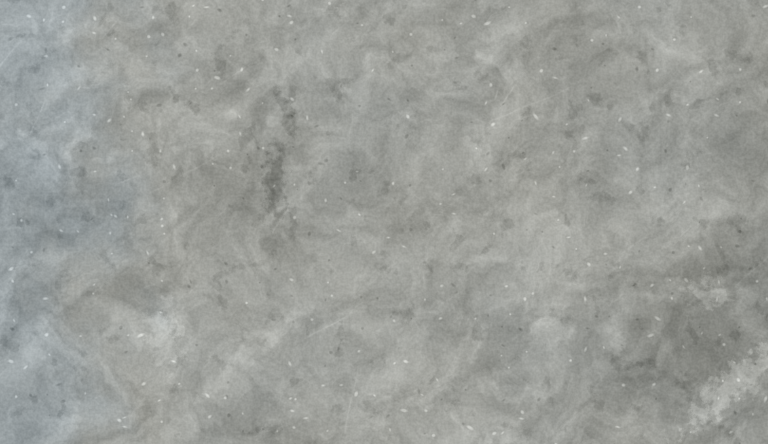
Give the GLSL for this texture, as a Shadertoy shader.

```glsl
// Worn grey concrete floor with trowel smears, pale scuffs, dark stains and scratches.

vec2 hash2(vec2 p) {
    vec3 q = fract(p.xyx * vec3(0.1031, 0.1030, 0.0973));
    q += dot(q, q.yzx + 33.33);
    return fract((q.xx + q.yz) * q.zy);
}

float cornerSlope(vec2 cell, vec2 offset) {
    float angle = 6.2832 * hash2(cell + 71.0).x;
    return dot(vec2(cos(angle), sin(angle)), offset);
}

// Gradient noise, roughly -1 to 1
float noise(vec2 p) {
    vec2 i = floor(p), f = p - i;
    vec2 u = f * f * f * (f * (f * 6.0 - 15.0) + 10.0);
    vec2 e = vec2(1.0, 0.0);
    float low = mix(cornerSlope(i, f), cornerSlope(i + e, f - e), u.x);
    float high = mix(cornerSlope(i + e.yx, f - e.yx), cornerSlope(i + 1.0, f - 1.0), u.x);
    return 1.4 * mix(low, high, u.y);
}

float fbm(vec2 p) {
    float sum = 0.0, amp = 0.5;
    for (int i = 0; i < 5; i++) {
        sum += amp * noise(p);
        p = mat2(1.6, 1.2, -1.2, 1.6) * p + 17.3;
        amp *= 0.5;
    }
    return sum;
}

mat2 turn(float a) {
    return mat2(cos(a), -sin(a), sin(a), cos(a));
}

// Soft elliptical blot with a ragged rim
float blot(vec2 p, vec2 center, vec2 radius, float tilt, float ragged) {
    float d = length(turn(tilt) * (p - center) / radius);
    return 1.0 - smoothstep(0.5, 1.2, d + ragged * fbm(p * 38.0));
}

// Short straight scratches, mostly rising to the right
float scratches(vec2 p, float pixel) {
    float sum = 0.0;
    for (int i = 0; i < 34; i++) {
        vec2 a = hash2(vec2(float(i), 3.0)), b = hash2(vec2(float(i), 19.0));
        float angle = b.x < 0.7 ? mix(0.35, 0.95, b.x / 0.7) : mix(-0.45, 1.7, (b.x - 0.7) / 0.3);
        vec2 q = turn(angle) * (p - a * vec2(1.75, 1.0));
        q.y += 0.004 * noise(vec2(q.x * 12.0, float(i)));
        float halfLength = mix(0.02, 0.15, b.y * b.y);
        float width = 0.0012 + 0.5 * pixel;
        float line = exp(-q.y * q.y / (width * width));
        float ends = 1.0 - smoothstep(0.5, 1.0, abs(q.x) / halfLength);
        sum += line * ends * mix(0.25, 1.0, fract(a.x * 7.0 + b.y));
    }
    return sum * (0.7 + 0.6 * noise(p * 30.0));
}

// Sparse chips: x holds the pale ones, y the dark ones
vec2 chips(vec2 p, float pixel) {
    vec2 sum = vec2(0.0);
    for (int i = 0; i < 2; i++) {
        float cells = 13.0 + 14.0 * float(i);
        vec2 g = p * cells + 5.7 * float(i), id = floor(g);
        vec2 a = hash2(id + 40.0), b = hash2(id + 90.0);
        vec2 q = turn(a.y * 3.0) * (fract(g) - mix(vec2(0.25), vec2(0.75), a)) / cells;
        float size = mix(0.0015, 0.0035, b.y * b.y);
        float d = length(q * vec2(mix(0.45, 1.0, a.x), 1.0)) - size;
        float chip = 1.0 - smoothstep(-pixel, pixel, d);
        sum += chip * vec2(step(b.x, 0.16), step(0.9, b.x));
    }
    return sum;
}

void mainImage(out vec4 fragColor, in vec2 fragCoord) {
    float pixel = 1.0 / iResolution.y;
    vec2 p = fragCoord * pixel;
    vec2 warp = vec2(fbm(p * 5.0), fbm(p * 5.0 + 31.0));

    // Cloudy mottling, diagonal trowel smears and fine grit
    float tone = 0.09 * fbm(p * 2.6 + 4.0);
    tone += 0.11 * fbm(turn(0.6) * (p + 0.12 * warp) * vec2(6.0, 13.0));
    tone += 0.085 * fbm(p * 26.0 + 3.0 * warp);
    tone += 0.028 * noise(p * 120.0) + 0.02 * noise(p * 210.0);

    // Broad lighting: bright middle, dimmer right corners
    tone += 0.018 - 0.045 * smoothstep(0.3, 1.1, length((p - vec2(0.85, 0.5)) * vec2(0.9, 1.0)));
    tone -= 0.05 * blot(p, vec2(1.66, 0.3), vec2(0.34, 0.2), 0.4, 0.5);
    tone -= 0.03 * blot(p, vec2(0.2, 0.42), vec2(0.2, 0.3), 0.3, 0.5);

    // Pale scuffs in clusters and small dark pits
    float cluster = smoothstep(-0.1, 0.25, fbm(p * 2.3 + 9.0));
    tone += 0.07 * cluster * smoothstep(0.1, 0.4, fbm((p + 0.06 * warp) * 11.0 + 50.0));
    tone -= 0.06 * smoothstep(0.2, 0.42, fbm(p * 19.0 + 80.0));
    tone += 0.11 * blot(p, vec2(1.66, 0.14), vec2(0.16, 0.035), 0.7, 1.6);
    tone += 0.07 * blot(p, vec2(1.6, 0.34), vec2(0.05, 0.03), 0.0, 1.8);
    tone += 0.06 * blot(p, vec2(0.37, 0.24), vec2(0.04, 0.07), 0.2, 1.8);

    // Dark speckled stain trail and the round pale spots beside it
    float stain = blot(p, vec2(0.62, 0.59), vec2(0.026, 0.085), -0.05, 1.3);
    stain += 0.7 * blot(p, vec2(0.647, 0.745), vec2(0.016, 0.05), 0.3, 1.6);
    stain += 0.6 * blot(p, vec2(0.9, 0.865), vec2(0.026, 0.012), 0.5, 1.3);
    tone -= stain * (0.1 + 0.05 * noise(p * 90.0));
    tone += 0.07 * blot(p, vec2(0.54, 0.835), vec2(0.019), 0.0, 0.5);
    tone += 0.06 * blot(p, vec2(0.518, 0.74), vec2(0.02, 0.015), 0.0, 0.5);
    tone += 0.05 * blot(p, vec2(0.612, 0.728), vec2(0.016), 0.0, 0.5);

    // Surface wear
    tone += 0.06 * scratches(p, pixel);
    tone += dot(chips(p, pixel), vec2(0.16, -0.1));

    // Warm grey body, cool light spilling in from the left
    float coolLight = 1.0 - smoothstep(0.0, 0.34, p.x + 0.25 * warp.x - 0.08 * p.y);
    vec3 color = vec3(0.605, 0.611, 0.59) + tone;
    color += coolLight * vec3(0.005, 0.03, 0.06);
    color += vec3(0.008, 0.0, -0.01) * fbm(p * 3.0 + 60.0);
    fragColor = vec4(clamp(color, 0.0, 1.0), 1.0);
}
```
